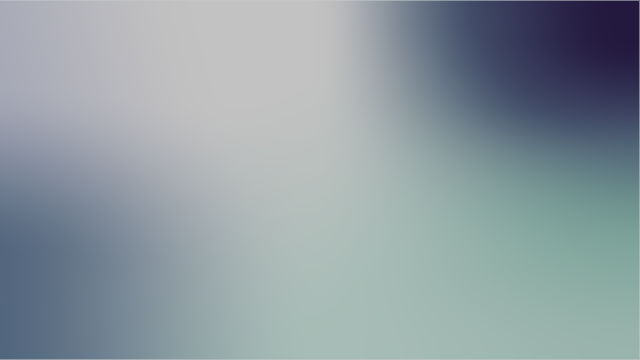
A WebGL 1 fragment shader for this background:

```glsl
precision highp float;

uniform vec2 u_resolution;

const vec3 SILVER   = vec3(0.762, 0.760, 0.760);
const vec3 SAGE     = vec3(0.655, 0.737, 0.714);
const vec3 LAVENDER = vec3(0.640, 0.650, 0.710);
const vec3 SLATE    = vec3(0.310, 0.390, 0.485);
const vec3 TEAL     = vec3(0.470, 0.630, 0.590);
const vec3 DUSK     = vec3(0.275, 0.330, 0.435);
const vec3 INDIGO   = vec3(0.137, 0.094, 0.243);
const vec3 RIM      = vec3(0.760, 0.790, 0.800);

// Falls smoothly from one to zero across the given range.
float fade(float start, float end, float value) {
  return 1.0 - smoothstep(start, end, value);
}

// Diagonal silver to sage ground with a lavender upper left side.
vec3 paleGround(float across, float depth) {
  float slope = depth + 0.9 * (across - 0.5);
  vec3 colour = mix(SILVER, SAGE, smoothstep(0.1, 1.0, slope));
  float haze = fade(-0.12, 0.32, across - 0.15 * depth) * fade(0.4, 0.9, depth);
  return mix(colour, LAVENDER, haze);
}

// Slate shadow in the lower left.
float slateShadow(float across, float depth) {
  return fade(-0.05, 0.5, across) * smoothstep(0.22, 0.72, depth - 0.15 * across);
}

// Teal glow along the right, weaker towards the bottom.
float tealGlow(float across, float depth) {
  return smoothstep(0.5, 1.0, across) * (1.0 - 0.7 * smoothstep(0.55, 1.0, depth));
}

// Dusk in the upper right, with an edge that softens as it descends.
float duskShadow(float across, float depth) {
  float softEnd = 0.76 + 1.4 * depth * depth;
  return smoothstep(0.485, softEnd, across) * fade(0.26, 0.72, depth);
}

// Darkest core in the top right corner.
float indigoCore(float across, float depth) {
  return smoothstep(0.65, 0.97, across - 0.1 * depth) * fade(0.1, 0.44, depth);
}

// Hairline on the top, right and bottom borders.
float rimLight(vec2 uv, float aspect, float width) {
  float inset = min(min(uv.y, 1.0 - uv.y), (1.0 - uv.x) * aspect);
  return fade(0.0, width, inset);
}

void main() {
  vec2 uv = gl_FragCoord.xy / u_resolution;
  float aspect = u_resolution.x / u_resolution.y;
  float across = uv.x;
  float depth = 1.0 - uv.y;

  vec3 colour = paleGround(across, depth);
  colour = mix(colour, SLATE, slateShadow(across, depth));
  colour = mix(colour, TEAL, tealGlow(across, depth));
  colour = mix(colour, DUSK, duskShadow(across, depth));
  colour = mix(colour, INDIGO, indigoCore(across, depth));
  colour = mix(colour, RIM, 0.75 * rimLight(uv, aspect, 0.004));

  gl_FragColor = vec4(colour, 1.0);
}
```
